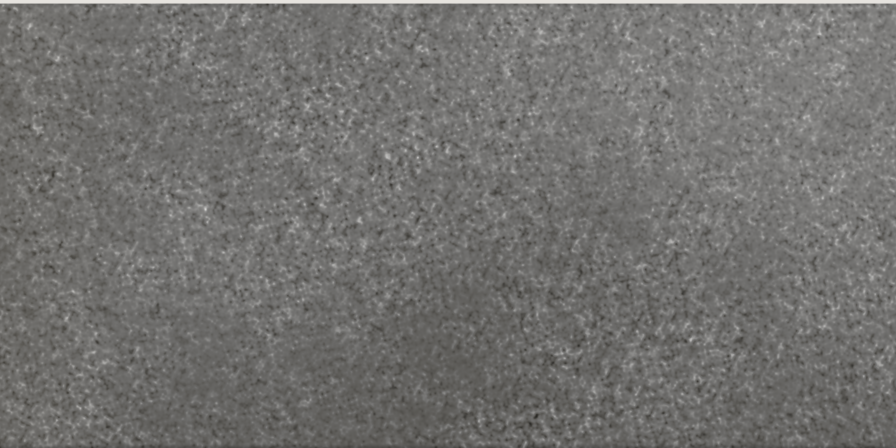
A WebGL 2 fragment shader for this texture:

```glsl
#version 300 es
precision highp float;

uniform vec2 u_resolution;
out vec4 outColor;

#define BASE_TONE 0.403
#define GRAIN_SCALE 122.0
#define GRAIN_CONTRAST 0.135
#define CLOUD_SCALE 2.6
#define CLOUD_CONTRAST 0.105
#define MOTTLE_SCALE 15.0
#define MOTTLE_CONTRAST 0.055
#define STRIP_HEIGHT 0.0080
#define STRIP_COLOR vec3(0.90, 0.89, 0.87)

float hash(vec2 p) {
    return fract(sin(dot(p, vec2(127.1, 311.7))) * 43758.5453);
}

float valueNoise(vec2 p) {
    vec2 cell = floor(p);
    vec2 f = fract(p);
    f = f * f * (3.0 - 2.0 * f);
    float low = mix(hash(cell), hash(cell + vec2(1.0, 0.0)), f.x);
    float high = mix(hash(cell + vec2(0.0, 1.0)), hash(cell + vec2(1.0, 1.0)), f.x);
    return mix(low, high, f.y);
}

mat2 rotation(float angle) {
    float c = cos(angle), s = sin(angle);
    return mat2(c, s, -s, c);
}

// Rotated octaves, centred on zero
float fbm(vec2 p) {
    float sum = 0.0, weight = 0.5;
    for (int i = 0; i < 4; i++) {
        sum += weight * (valueNoise(p) - 0.5);
        p = rotation(0.65) * p * 2.03 + 17.3;
        weight *= 0.5;
    }
    return sum;
}

// Fine grit: small grains with their broad part removed
float grit(vec2 p) {
    vec2 q = rotation(0.5) * p * GRAIN_SCALE;
    float medium = valueNoise(q) - 0.5;
    float fine = valueNoise(rotation(0.9) * q * 1.45 + 9.0) - 0.5;
    float broad = valueNoise(rotation(0.4) * q * 0.5 + 51.0) - 0.5;
    return medium + 0.5 * fine + 0.35 * broad;
}

// Soft round area of influence
float glow(vec2 p, vec2 center, vec2 radius) {
    vec2 d = (p - center) / radius;
    return exp(-dot(d, d));
}

void main() {
    vec2 p = gl_FragCoord.xy / u_resolution.y;
    float aspect = u_resolution.x / u_resolution.y;
    vec2 uv = vec2(p.x / aspect, p.y);
    float pixel = 1.0 / u_resolution.y;

    // Broad lighting across the slab
    float tone = BASE_TONE + 0.045 * uv.y;
    tone += 0.055 * glow(uv, vec2(0.88, 0.82), vec2(0.32, 0.42));
    tone += 0.025 * glow(uv, vec2(0.22, 0.35), vec2(0.18, 0.30));
    tone -= 0.020 * glow(uv, vec2(0.62, 0.22), vec2(0.20, 0.28));

    // Clouds, mottling and patches of rougher surface
    float cloud = fbm(p * CLOUD_SCALE + 4.7);
    float mottle = fbm(p * MOTTLE_SCALE + 23.0);
    float roughness = clamp(1.0 + 1.2 * cloud + 1.6 * mottle, 0.45, 1.5);
    tone += CLOUD_CONTRAST * cloud + MOTTLE_CONTRAST * mottle;

    // Quiet ground with sparse strong flecks and pits
    float grain = grit(p);
    grain = grain * (0.6 + 1.5 * abs(grain)) + 0.3 * (grain * grain - 0.06);
    tone += GRAIN_CONTRAST * roughness * grain;

    // Neutral grey, warmer in the dark parts and at the left
    float warmth = 0.009 + 0.012 * smoothstep(0.44, 0.34, tone);
    warmth += 0.007 * smoothstep(0.2, 0.0, uv.x);
    vec3 color = vec3(tone, tone - 0.3 * warmth, tone - warmth);

    // Shaded lower edge and pale strip along the top
    color *= 1.0 - 0.18 * smoothstep(0.010, 0.0, p.y);
    float stripEdge = 1.0 - STRIP_HEIGHT;
    color *= 1.0 - 0.10 * smoothstep(stripEdge - 0.012, stripEdge, p.y);
    float strip = smoothstep(stripEdge - pixel, stripEdge + pixel, p.y);
    color = mix(color, STRIP_COLOR, strip);

    outColor = vec4(clamp(color, 0.0, 1.0), 1.0);
}
```
